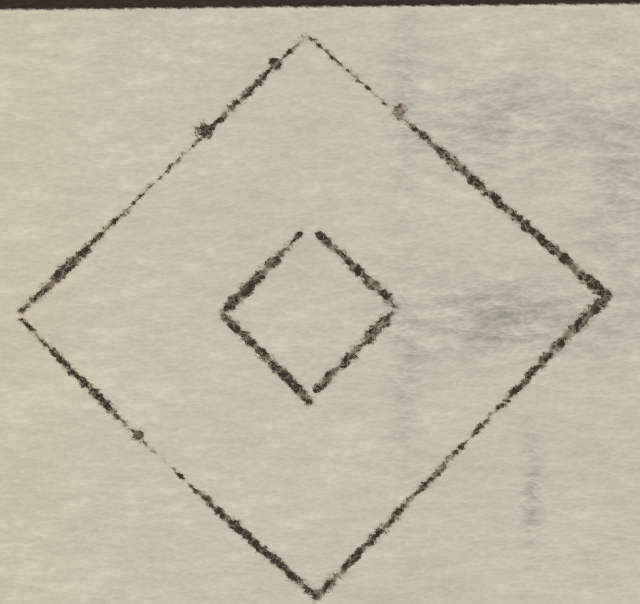
Give the GLSL for this pattern, as a WebGL 1 fragment shader.

```glsl
precision highp float;
// Two nested diamonds in broken, worn ink on fibrous paper below a dark rule.
// Each edge is a segment distance whose width follows eight pressure samples;
// layered sines fray the ink, and cellular noise makes flecks and paper grain.
#define INK_WIDTH 0.0074
#define INK_FRAY 0.0050
#define INK_BREAK 0.0050
#define INK_SOFT 0.0032
#define GRAIN 0.42
#define SMUDGE 0.070
#define PAPER_LIGHT vec3(0.830, 0.800, 0.728)
#define PAPER_DARK vec3(0.670, 0.642, 0.582)
#define INK_DARK vec3(0.215, 0.180, 0.140)
#define INK_WORN vec3(0.500, 0.450, 0.380)
#define RULE_COLOR vec3(0.225, 0.190, 0.165)

uniform vec2 u_resolution;

vec2 hash2(vec2 c) {
  return fract(sin(vec2(dot(c, vec2(127.1, 311.7)), dot(c, vec2(269.5, 183.3)))) * 43758.55);
}

// Cellular noise: distance to the nearest scattered point
float cells(vec2 p) {
  vec2 id = floor(p), f = fract(p);
  float nearest = 2.0;
  for (int j = -1; j <= 1; j++) {
    for (int i = -1; i <= 1; i++) {
      vec2 o = vec2(float(i), float(j));
      vec2 r = o + hash2(id + o) - f;
      nearest = min(nearest, dot(r, r));
    }
  }
  return sqrt(nearest);
}

// Uneven tone from layered sines, about -1 to 1
float mottle(vec2 p) {
  float sum = 0.0, amp = 0.5;
  for (int i = 0; i < 4; i++) {
    sum += amp * sin(p.x + 1.7 * sin(p.y * 0.8)) * cos(p.y * 1.3 + sin(p.x * 0.7));
    p = mat2(1.6, 1.1, -1.1, 1.6) * p + 2.3;
    amp *= 0.6;
  }
  return sum;
}

// Segment distance; pressure runs from a to b over lo, then hi (below 0 is a gap)
float stroke(vec2 p, vec2 a, vec2 b, vec4 lo, vec4 hi) {
  vec2 ab = b - a;
  float t = clamp(dot(p - a, ab) / dot(ab, ab), 0.0, 1.0);
  vec4 k = vec4(0.0, 1.0, 2.0, 3.0);
  vec4 wLo = max(1.0 - abs(t * 7.0 - k), 0.0);
  vec4 wHi = max(1.0 - abs(t * 7.0 - k - 4.0), 0.0);
  return length(p - a - ab * t) - INK_WIDTH * (dot(wLo, lo) + dot(wHi, hi));
}

float outerDiamond(vec2 p) {
  vec2 top = vec2(0.508, 0.942), right = vec2(1.004, 0.510);
  vec2 bottom = vec2(0.525, 0.012), left = vec2(0.036, 0.484);
  float d = stroke(p, left, top, vec4(0.35, 1.15, 0.35, 0.0), vec4(0.1, 0.6, 0.4, 0.0));
  d = min(d, stroke(p, top, right, vec4(0.1, 0.1, -0.15, 0.75), vec4(0.8, 0.85, 0.9, 1.1)));
  d = min(d, stroke(p, right, bottom, vec4(1.15, 0.8, 0.75, 0.15), vec4(0.45, 0.55, 0.75, 0.8)));
  // The lower left edge sags a little
  float sag = 0.012 * sin(3.14159 * clamp((p.x - left.x) / (bottom.x - left.x), 0.0, 1.0));
  vec2 lifted = p + vec2(0.0, sag);
  d = min(d, stroke(lifted, left - vec2(0.0, 0.014), bottom, vec4(0.35, 0.5, 0.7, -0.1), vec4(0.1, 0.85, 0.7, 0.7)));
  // Pooled ink
  d = min(d, length(p - vec2(0.661, 0.814)) - 0.012);
  d = min(d, length((p - vec2(0.338, 0.783)) * vec2(0.8, 0.9)) - 0.010);
  d = min(d, length(p - vec2(0.456, 0.895)) - 0.009);
  return min(d, length(p - vec2(0.228, 0.277)) - 0.008);
}

float innerDiamond(vec2 p) {
  vec2 left = vec2(0.368, 0.480), right = vec2(0.655, 0.493), bottom = vec2(0.511, 0.338);
  float d = stroke(p, left, vec2(0.496, 0.612), vec4(0.5, 1.1, 1.15, 1.0), vec4(1.0, 0.8, 0.5, 0.4));
  d = min(d, stroke(p, vec2(0.527, 0.614), right, vec4(0.6, 0.85, 0.8, 0.7), vec4(0.9, 0.9, 0.8, 0.5)));
  d = min(d, stroke(p, vec2(0.650, 0.480), vec2(0.526, 0.357), vec4(0.7, 1.1, 1.1, 0.4), vec4(0.95, 0.6, 0.95, 0.8)));
  return min(d, stroke(p, left, bottom, vec4(0.6, 0.8, 0.9, 0.75), vec4(0.9, 0.8, 0.9, 1.0)));
}

float smear(vec2 p, vec2 center, vec2 radius) {
  vec2 q = (p - center) / radius;
  return exp(-dot(q, q));
}

void main() {
  vec2 p = gl_FragCoord.xy / u_resolution.y;
  float across = gl_FragCoord.x / u_resolution.x;

  // Paper: sideways fibres over a broad tone, warmer at the left margin
  float wave = mottle(p * vec2(26.0, 70.0));
  vec2 fibre = p + vec2(0.015, 0.005) * wave;
  float coarse = cells(fibre * vec2(28.0, 95.0)) - 0.45;
  float fine = cells(fibre * vec2(80.0, 190.0) + 3.0) - 0.45;
  float tone = 0.755 + 0.08 * mottle(p * vec2(7.0, 11.0)) + 0.16 * wave - 0.08 * across;
  tone += GRAIN * (0.45 * coarse + 0.6 * fine);
  vec3 color = mix(PAPER_DARK, PAPER_LIGHT, tone);
  color += vec3(0.006, 0.0, -0.010) * (1.0 - smoothstep(0.0, 0.35, across));

  // Grey smudges, mostly on the right
  float smudge = smear(p, vec2(0.83, 0.47), vec2(0.15, 0.06));
  smudge += 0.6 * smear(p, vec2(0.672, 0.83), vec2(0.024, 0.14));
  smudge += 0.7 * smear(p, vec2(0.83, 0.80), vec2(0.12, 0.08));
  smudge += 1.1 * smear(p, vec2(0.882, 0.18), vec2(0.016, 0.08));
  smudge += 0.6 * smear(p, vec2(0.672, 0.39), vec2(0.022, 0.14));
  smudge += 0.6 * smear(p, vec2(1.03, 0.70), vec2(0.06, 0.20));
  float streak = max(0.9 - 1.2 * wave - 0.8 * coarse - 0.8 * fine, 0.0);
  color -= SMUDGE * smudge * streak * vec3(1.1, 1.0, 0.85);

  // Ink: slow breaks along the edge, finer fray, faint halo and worn flecks
  float fray = mottle(p * 190.0);
  float breaks = cells(p * 38.0 + 5.0) - 0.45;
  float fleck = cells(p * 88.0 + 0.7 * fray);
  float d = min(outerDiamond(p), innerDiamond(p)) + INK_FRAY * fray + INK_BREAK * breaks;
  color *= 1.0 - vec3(0.07, 0.09, 0.11) * (1.0 - smoothstep(0.0, 0.008, d));
  vec3 ink = mix(INK_DARK, INK_WORN, smoothstep(0.25, 0.85, fleck));
  float cover = 0.96 - 0.45 * smoothstep(0.0, 0.4, breaks);
  color = mix(color, ink, cover * (1.0 - smoothstep(-INK_SOFT, INK_SOFT, d)));

  // Rough dark rule along the top
  float edge = 1.0 - mix(0.016, 0.006, across) + 0.002 * fray;
  float rule = smoothstep(-0.003, 0.003, p.y - edge);
  color = mix(color, RULE_COLOR + 0.05 * fine, rule);
  gl_FragColor = vec4(color, 1.0);
}
```
